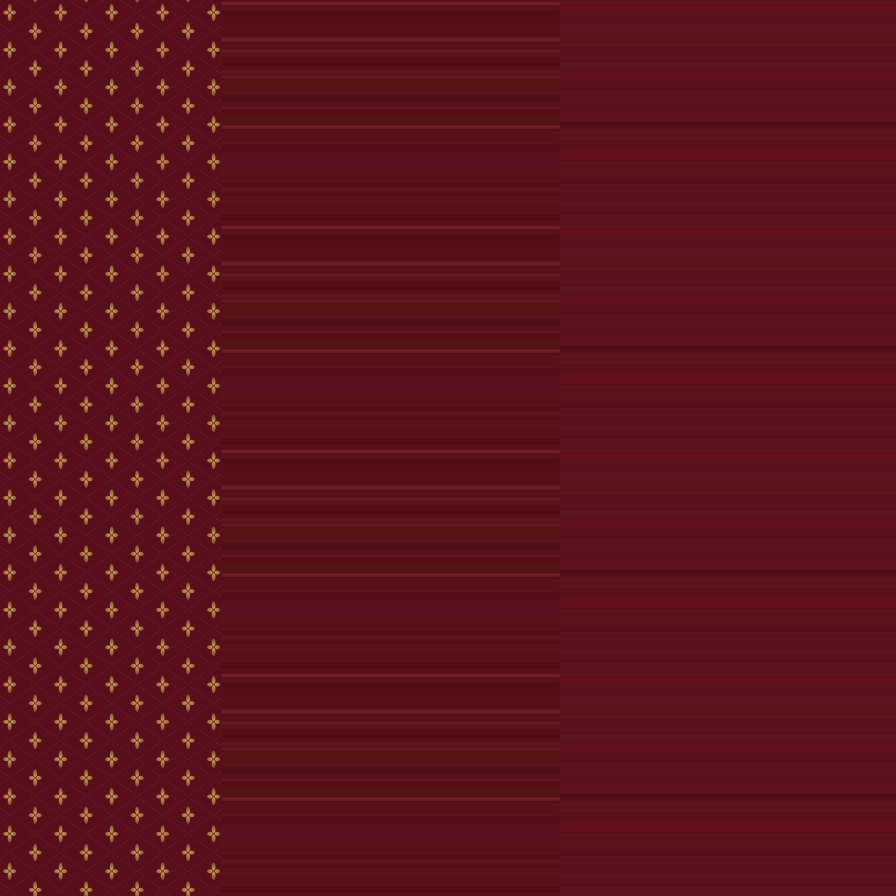
Write a Shadertoy shader that draws this pattern.

```glsl
float slope(float cell) {
    return fract(sin(cell * 127.1 + 3.7) * 437.585) * 2.0 - 1.0;
}

// One-dimensional gradient noise that repeats after a whole number of cells
float gradientNoise(float t, float cells, float seed) {
    float x = t * cells, i = floor(x), f = x - i;
    float a = slope(mod(i, cells) + seed) * f;
    float b = slope(mod(i + 1.0, cells) + seed) * (f - 1.0);
    return 2.0 * mix(a, b, f * f * f * (f * (f * 6.0 - 15.0) + 10.0));
}

// Soft horizontal band in the repeating coordinate t
float band(float t, float centre, float halfWidth) {
    float d = abs(fract(t - centre + 0.5) - 0.5);
    float soft = 3.0 / iResolution.y;
    return 1.0 - smoothstep(max(halfWidth - soft, 0.0), halfWidth + soft, d);
}

float ellipse(vec2 p, vec2 radii) {
    return (length(p / radii) - 1.0) * min(radii.x, radii.y);
}

vec3 brocade(vec2 uv, float px) {
    vec2 pitch = vec2(0.0569, 1.0 / 24.0);
    vec2 q = (uv - vec2(0.0108, 0.0277)) / pitch;

    // Faint dotted lattice between the flowers
    vec2 diagonal = vec2(q.x + q.y, q.x - q.y);
    vec2 edge = abs(fract(diagonal) - 0.5);
    vec2 beads = 0.5 + 0.5 * cos(diagonal.yx * 50.265);
    vec2 lattice = (1.0 - smoothstep(0.01, 0.025 + px * 18.0, edge)) * beads;
    vec3 color = vec3(0.345, 0.055, 0.105);
    color += vec3(0.045, 0.04, 0.025) * max(lattice.x, lattice.y);

    // Staggered flowers: pick the nearer of two offset grids
    vec2 a = q - round(q);
    vec2 b = q - 0.5 - round(q - 0.5);
    vec2 p = abs((abs(a.x) + abs(a.y) < abs(b.x) + abs(b.y) ? a : b) * pitch);
    float petals = min(ellipse(p - vec2(0.0, 0.0048), vec2(0.0021, 0.0044)),
                       ellipse(p - vec2(0.0041, 0.0), vec2(0.0030, 0.0022)));
    float heart = length(p) - 0.0011;
    vec3 gold = mix(vec3(0.76, 0.59, 0.30), vec3(0.60, 0.39, 0.22),
                    smoothstep(0.001, 0.008, length(p)));
    color = mix(color, gold, 1.0 - smoothstep(-0.7 * px, 0.7 * px, petals));
    return mix(color, vec3(0.48, 0.26, 0.18), 0.7 * (1.0 - smoothstep(-px, px, heart)));
}

vec3 wovenStripes(float t) {
    vec3 color = vec3(0.345, 0.062, 0.095);
    color += vec3(0.025, 0.022, 0.025) * gradientNoise(t, 64.0, 5.0);
    color += vec3(0.020, 0.018, 0.022) * gradientNoise(t, 23.0, 90.0);

    // Broad brown, plum and dark bands
    color = mix(color, vec3(0.34, 0.075, 0.07), 0.8 * band(t, 0.385, 0.025));
    color = mix(color, vec3(0.33, 0.075, 0.065), 0.8 * band(t, 0.536, 0.022));
    color = mix(color, vec3(0.36, 0.065, 0.145), 0.75 * band(t, 0.708, 0.028));
    color *= 1.0 - 0.10 * (band(t, 0.06, 0.012) + band(t, 0.15, 0.012) + band(t, 0.443, 0.012));

    // Fine bright threads
    float threads = band(t, 0.016, 0.007) + band(t, 0.177, 0.008) + band(t, 0.568, 0.007);
    threads += 0.5 * (band(t, 0.229, 0.007) + band(t, 0.344, 0.007));
    threads += 0.5 * (band(t, 0.484, 0.007) + band(t, 0.844, 0.007));
    return color + vec3(0.075, 0.06, 0.06) * threads;
}

vec3 quietStripes(float t) {
    vec3 color = vec3(0.357, 0.068, 0.106);
    color += vec3(0.014, 0.018, 0.016) * gradientNoise(t, 72.0, 210.0);
    color += vec3(0.012, 0.014, 0.012) * gradientNoise(t, 19.0, 330.0);
    float red = band(t, 0.042, 0.012) + band(t, 0.349, 0.010) + band(t, 0.69, 0.018);
    color = mix(color, vec3(0.39, 0.055, 0.105), 0.8 * red);
    color = mix(color, vec3(0.36, 0.07, 0.13), 0.5 * band(t, 0.906, 0.012));
    return color * (1.0 - 0.12 * band(t, 0.557, 0.012));
}

void mainImage(out vec4 fragColor, in vec2 fragCoord) {
    vec2 uv = fragCoord / iResolution.xy;
    float px = 1.0 / iResolution.y;
    float t = fract((1.0 - uv.y) * 4.0);

    // Three vertical panels
    vec3 color = brocade(uv, px);
    color = mix(color, wovenStripes(t), smoothstep(-px, px, uv.x - 0.2474));
    color = mix(color, quietStripes(t), smoothstep(-px, px, uv.x - 0.625));
    fragColor = vec4(color, 1.0);
}
```
